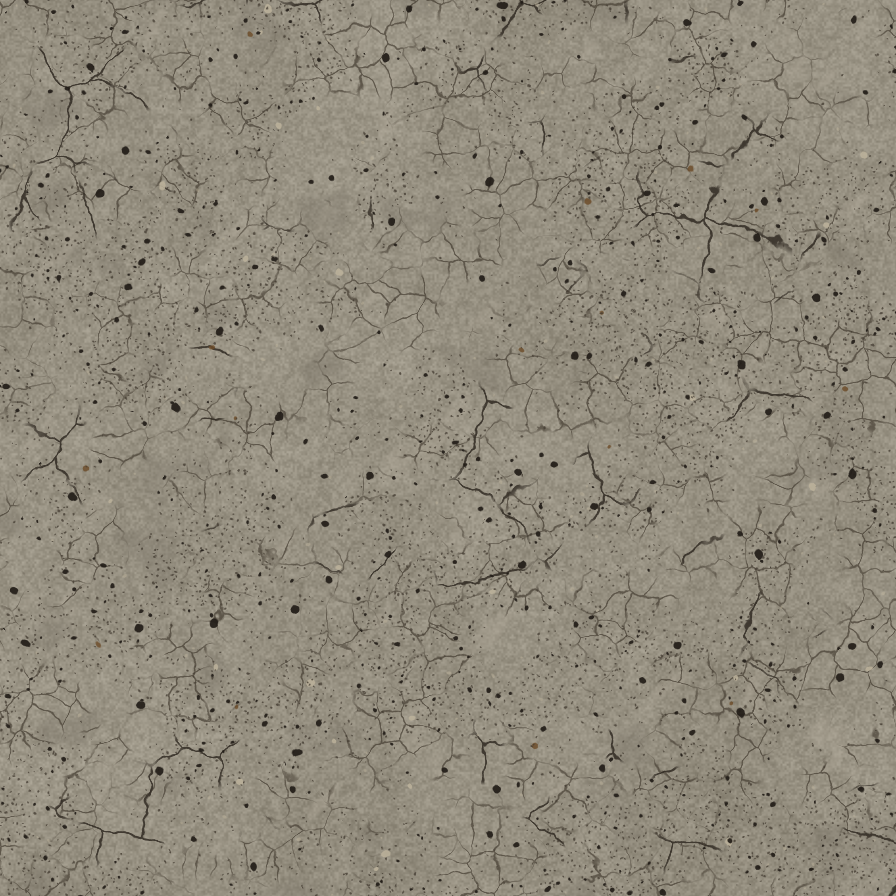
Reproduce this texture procedurally as a three.js fragment shader.

```glsl
varying vec2 vUv;

vec2 hash2(vec2 p) {
  vec3 q = fract(p.xyx * vec3(0.1031, 0.1030, 0.0973));
  q += dot(q, q.yzx + 33.33);
  return fract((q.xx + q.yz) * q.zy);
}

float noise(vec2 p) {
  vec2 i = floor(p), f = fract(p);
  f = f * f * (3.0 - 2.0 * f);
  float low = mix(hash2(i).x, hash2(i + vec2(1.0, 0.0)).x, f.x);
  float high = mix(hash2(i + vec2(0.0, 1.0)).x, hash2(i + 1.0).x, f.x);
  return mix(low, high, f.y);
}

float fbm(vec2 p) {
  float sum = 0.0, gain = 0.5;
  for (int i = 0; i < 4; i++) {
    sum += gain * noise(p);
    p = mat2(1.6, 1.2, -1.2, 1.6) * p + 17.3;
    gain *= 0.5;
  }
  return sum / 0.9375;
}

vec2 warp(vec2 p, float scale) {
  return vec2(fbm(p * scale), fbm(p * scale + 41.7)) - 0.5;
}

// Coverage of scattered round spots; share is the fraction of filled cells
float spots(vec2 p, float cells, float share, float radius, float seed) {
  vec2 base = floor(p * cells);
  float cover = 0.0;
  for (int y = -1; y <= 1; y++) {
    for (int x = -1; x <= 1; x++) {
      vec2 cell = base + vec2(x, y);
      vec2 kind = hash2(cell + seed);
      vec2 center = (cell + hash2(cell + seed + 57.0)) / cells;
      vec2 d = p - center;
      float angle = kind.y * 40.0;
      d = mat2(cos(angle), sin(angle), -sin(angle), cos(angle)) * d;
      d.x *= 0.65 + 0.35 * fract(kind.y * 7.0);
      float size = radius * mix(0.5, 1.0, kind.y * kind.y);
      float spot = 1.0 - smoothstep(-0.0008, 0.0008, length(d) - size);
      cover = max(cover, spot * step(kind.x, share));
    }
  }
  return cover;
}

// Distance to the nearest border between Voronoi cells
float crackDistance(vec2 p, float cells) {
  p *= cells;
  vec2 base = floor(p), nearest = vec2(0.0);
  float best = 9.0, border = 9.0;
  for (int y = -1; y <= 1; y++) {
    for (int x = -1; x <= 1; x++) {
      vec2 cell = base + vec2(x, y);
      vec2 d = cell + hash2(cell) - p;
      if (dot(d, d) < best) {
        best = dot(d, d);
        nearest = d;
      }
    }
  }
  for (int y = -2; y <= 2; y++) {
    for (int x = -2; x <= 2; x++) {
      vec2 cell = base + vec2(x, y);
      vec2 d = cell + hash2(cell) - p;
      vec2 gap = d - nearest;
      if (dot(gap, gap) > 0.0001) border = min(border, dot(0.5 * (d + nearest), normalize(gap)));
    }
  }
  return border / cells;
}

void main() {
  vec2 p = vUv;
  vec2 ragged = p + 0.003 * warp(p, 160.0);
  vec2 bent = p + 0.035 * warp(p, 22.0) + 0.004 * warp(p, 130.0);

  // Cement body: broad clouds, stains and fine grain
  float tone = 0.07 * (fbm(p * 5.0) - 0.5) + 0.05 * (fbm(p * 32.0 + 9.0) - 0.5);
  tone += 0.05 * (noise(p * 190.0) - 0.5) + 0.095 * (noise(p * 430.0 + 3.0) - 0.5);
  vec3 color = vec3(0.593, 0.569, 0.510) + tone;
  float stain = smoothstep(0.62, 0.82, fbm(p * 17.0 + 70.0));
  color = mix(color, vec3(0.49, 0.465, 0.415), 0.4 * stain);
  float scuff = smoothstep(0.66, 0.85, fbm(vec2(p.x + p.y, 2.5 * (p.y - p.x)) * 11.0 + 25.0));
  color = mix(color, vec3(0.68, 0.65, 0.59), 0.45 * scuff);

  // Hairline cracks, broken into short runs
  float hair = 1.0 - smoothstep(0.0002, 0.0016, crackDistance(bent, 30.0));
  hair *= smoothstep(0.42, 0.68, fbm(p * 24.0 + 12.0));
  color = mix(color, vec3(0.29, 0.26, 0.215), 0.75 * hair);
  float split = 1.0 - smoothstep(0.0005, 0.0019, crackDistance(bent + 3.0, 11.0));
  split *= smoothstep(0.59, 0.69, fbm(p * 13.0 + 88.0));
  color = mix(color, vec3(0.19, 0.165, 0.135), 0.85 * split);

  // Pale and rusty grit
  float pale = spots(ragged, 24.0, 0.06, 0.0045, 310.0);
  pale = max(pale, 0.6 * spots(ragged, 70.0, 0.03, 0.002, 350.0));
  color = mix(color, vec3(0.74, 0.70, 0.61), 0.85 * pale);
  color = mix(color, vec3(0.42, 0.29, 0.15), 0.8 * spots(ragged, 26.0, 0.025, 0.0038, 420.0));

  // Pinholes in clusters, then larger pits
  float cluster = smoothstep(0.3, 0.72, fbm(p * 14.0 + 33.0));
  float pinholes = spots(ragged, 190.0, 0.45 * cluster, 0.0013, 110.0);
  color = mix(color, vec3(0.27, 0.24, 0.20), 0.8 * pinholes);
  float pits = spots(ragged, 62.0, 0.04 + 0.2 * cluster, 0.0024, 160.0);
  pits = max(pits, spots(ragged, 23.0, 0.22, 0.0047, 230.0));
  color = mix(color, vec3(0.13, 0.11, 0.09), 0.92 * pits);

  gl_FragColor = vec4(color, 1.0);
}
```
